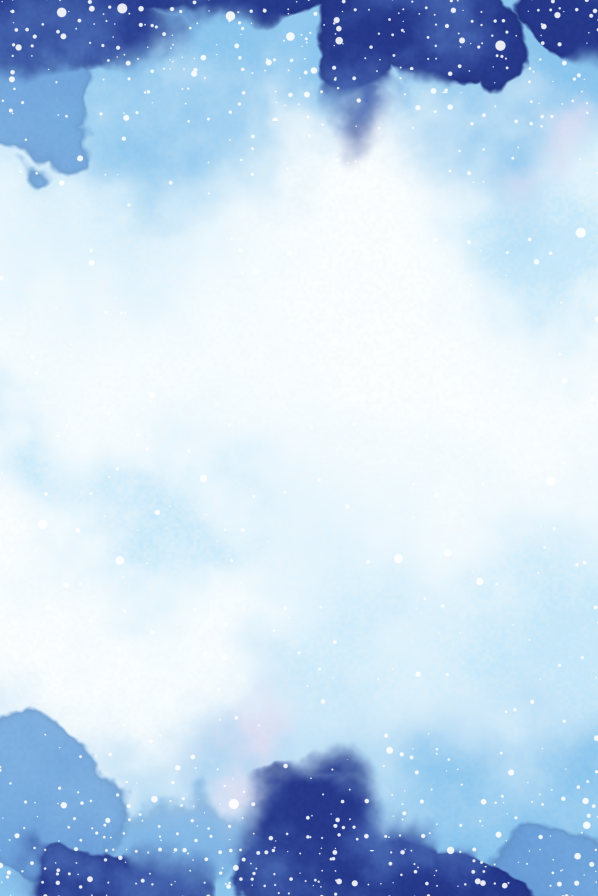
This background is drawn by a WebGL 1 fragment shader. Its source:

```glsl
precision highp float;
// Winter watercolour: pale sky wash framed by torn indigo clouds and white snow specks.
uniform vec2 u_resolution;

const vec3 PAPER = vec3(0.985, 0.996, 1.0);
const vec3 PALE = vec3(0.78, 0.91, 0.98);
const vec3 SKY = vec3(0.54, 0.77, 0.93);
const vec3 AZURE = vec3(0.36, 0.55, 0.81);
const vec3 COBALT = vec3(0.26, 0.38, 0.68);
const vec3 INDIGO = vec3(0.13, 0.20, 0.53);
const vec3 BLUSH = vec3(0.89, 0.87, 0.95);

float hash(vec2 p) {
  vec3 q = fract(p.xyx * vec3(0.1031, 0.1030, 0.0973));
  q += dot(q, q.yzx + 33.33);
  return fract((q.x + q.y) * q.z);
}

float noise(vec2 p) {
  vec2 i = floor(p), f = fract(p);
  f = f * f * (3.0 - 2.0 * f);
  return mix(mix(hash(i), hash(i + vec2(1, 0)), f.x),
             mix(hash(i + vec2(0, 1)), hash(i + vec2(1, 1)), f.x), f.y);
}

float fbm(vec2 p) {
  float sum = 0.0, amp = 0.5;
  for (int i = 0; i < 5; i++) {
    sum += amp * noise(p);
    p = mat2(1.6, 1.2, -1.2, 1.6) * p + 17.3;
    amp *= 0.5;
  }
  return sum;
}

// Approximate signed distance to an ellipse
float blob(vec2 p, vec2 center, vec2 radius) {
  return (length((p - center) / radius) - 1.0) * min(radius.x, radius.y);
}

// Soft round wash
float glow(vec2 p, vec2 center, vec2 radius) {
  vec2 q = (p - center) / radius;
  return exp(-dot(q, q));
}

// Pigment layer with a bleeding border and a slightly darker dried rim
vec3 paint(vec3 under, vec3 pigment, float d, float bleed, float opacity) {
  float cover = 1.0 - smoothstep(-bleed, bleed, d);
  float rim = exp(-abs(d + 0.004) * 220.0) * 0.08;
  return mix(under, pigment * (1.0 - rim), cover * opacity);
}

float topIndigo(vec2 p) {
  float d = blob(p, vec2(0.05, 1.49), vec2(0.15, 0.11));
  d = min(d, blob(p, vec2(0.21, 1.46), vec2(0.09, 0.065)));
  d = min(d, blob(p, vec2(0.40, 1.51), vec2(0.22, 0.04)));
  d = min(d, blob(p, vec2(0.60, 1.43), vec2(0.055, 0.10)));
  d = min(d, blob(p, vec2(0.605, 1.31), vec2(0.022, 0.05)));
  d = min(d, blob(p, vec2(0.71, 1.47), vec2(0.17, 0.10)));
  d = min(d, blob(p, vec2(0.82, 1.43), vec2(0.05, 0.08)));
  return min(d, blob(p, vec2(0.97, 1.50), vec2(0.10, 0.065)));
}

float bottomIndigo(vec2 p) {
  float d = blob(p, vec2(0.51, 0.10), vec2(0.11, 0.12));
  d = min(d, blob(p, vec2(0.55, 0.21), vec2(0.025, 0.022)));
  d = min(d, blob(p, vec2(0.63, 0.04), vec2(0.12, 0.11)));
  d = min(d, blob(p, vec2(0.22, 0.01), vec2(0.17, 0.08)));
  d = min(d, blob(p, vec2(0.11, 0.05), vec2(0.045, 0.04)));
  return min(d, blob(p, vec2(0.77, 0.0), vec2(0.10, 0.07)));
}

// One jittered speck per grid cell, kept with the given chance
float specks(vec2 p, float cells, float chance, float pixel) {
  vec2 id = floor(p * cells);
  vec2 jitter = 0.25 + 0.5 * vec2(hash(id + 3.1), hash(id + 71.7));
  float radius = mix(0.05, 0.19, pow(hash(id + 29.0), 2.0)) / cells;
  float d = length(p - (id + jitter) / cells) - radius;
  return (1.0 - smoothstep(-pixel, pixel, d)) * step(hash(id + 11.0), chance);
}

void main() {
  // Width spans 0..1, height spans 0..1.5
  vec2 p = gl_FragCoord.xy / u_resolution * vec2(1.0, 1.5);
  float pixel = 0.8 / u_resolution.x;
  vec2 drift = vec2(fbm(p * 8.0 + 4.0), fbm(p * 8.0 + 41.0)) - 0.48;
  vec2 q = p + drift * 0.13;
  vec2 w = p + drift * 0.28;
  float cloud = fbm(p * 5.0 + 23.0);
  float grain = noise(p * 190.0) - 0.5;

  // Pale patches on the paper
  float wash = 0.55 * glow(w, vec2(0.18, 1.15), vec2(0.28, 0.20));
  wash += 1.05 * glow(w, vec2(0.96, 1.10), vec2(0.15, 0.16));
  wash += 0.75 * glow(w, vec2(0.06, 0.73), vec2(0.09, 0.09));
  wash += 0.75 * glow(w, vec2(0.23, 0.61), vec2(0.13, 0.10));
  wash += 0.95 * glow(w, vec2(0.95, 0.45), vec2(0.17, 0.20));
  wash += 0.65 * glow(w, vec2(0.54, 0.38), vec2(0.24, 0.13));
  wash += 0.30 * glow(w, vec2(0.45, 0.62), vec2(0.30, 0.20));
  wash *= 0.7 + 0.6 * cloud + 0.45 * grain;
  vec3 color = mix(PAPER, PALE, clamp(wash, 0.0, 1.0));

  // Blue sky gathering towards both ends
  float upper = smoothstep(1.12, 1.46, w.y + (cloud - 0.5) * 0.25);
  float lower = smoothstep(0.42, 0.02, w.y - 0.08 * (p.x - 0.4) + (cloud - 0.5) * 0.2);
  color = mix(color, SKY, clamp((upper + lower) * (1.0 + 0.15 * grain), 0.0, 1.0));
  color = mix(color, PAPER, 0.75 * glow(w, vec2(0.27, 0.40), vec2(0.13, 0.10)));
  color = mix(color, PAPER, 0.55 * glow(w, vec2(0.51, 1.27), vec2(0.05, 0.13)));
  color = mix(color, BLUSH, 0.75 * glow(w, vec2(0.40, 0.23), vec2(0.08, 0.08)));
  color = mix(color, BLUSH, 0.65 * glow(w, vec2(0.97, 1.29), vec2(0.07, 0.06)));

  // Mid-blue blooms in the corners
  float bloom = blob(q, vec2(0.06, 1.35), vec2(0.12, 0.12));
  bloom = min(bloom, blob(q, vec2(0.14, 1.27), vec2(0.045, 0.06)));
  bloom = min(bloom, blob(q, vec2(0.08, 1.205), vec2(0.025, 0.015)));
  bloom = min(bloom, blob(q, vec2(0.06, 0.16), vec2(0.125, 0.135)));
  bloom = min(bloom, blob(q, vec2(0.94, 0.03), vec2(0.13, 0.10)));
  color = paint(color, mix(AZURE, SKY, cloud * 0.8), bloom, 0.006, 0.88);
  float haze = blob(q, vec2(0.28, 0.10), vec2(0.13, 0.08));
  color = paint(color, mix(AZURE, SKY, 0.55), haze, 0.012, 0.65);

  // Dark torn clouds, crisp in places and bleeding in others
  float bleed = mix(0.004, 0.035, smoothstep(0.4, 0.65, noise(p * 7.0 + 9.0)));
  float dark = min(topIndigo(q), bottomIndigo(q));
  vec3 pigment = mix(INDIGO, COBALT, smoothstep(0.35, 0.75, fbm(p * 9.0 + 60.0)));
  color = paint(color, pigment, dark, bleed, 0.96);

  // Paper tooth and snow
  color += grain * 0.018;
  float edge = smoothstep(0.45, 0.72, abs(p.y - 0.75));
  float snow = 0.0;
  for (int i = 0; i < 3; i++) {
    float layer = float(i);
    snow = max(snow, specks(p + layer * 5.37, 22.0 + layer * 15.0, 0.05 + 0.3 * edge, pixel));
  }
  gl_FragColor = vec4(mix(color, vec3(1.0), snow * 0.9), 1.0);
}
```
